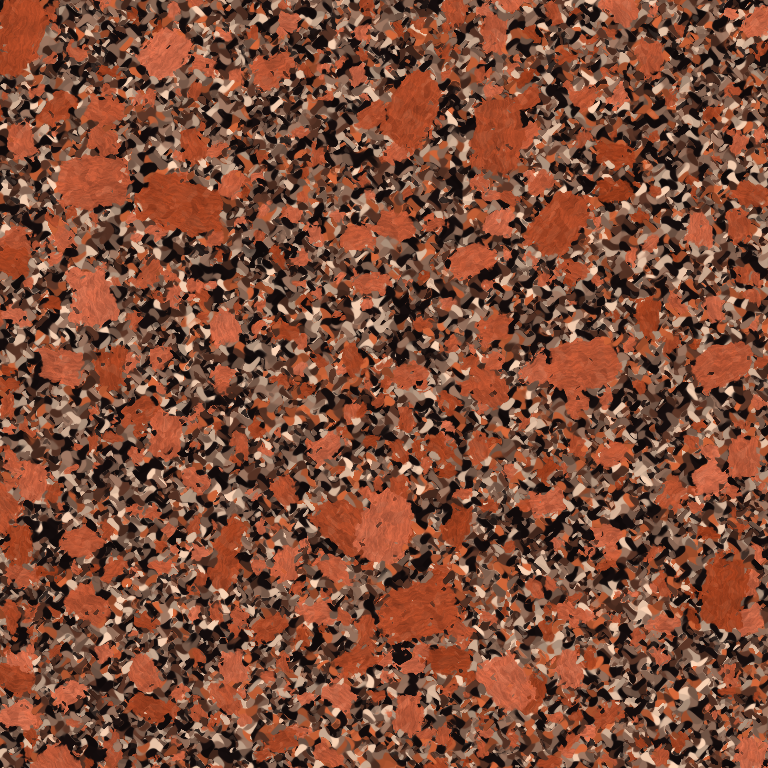
Reproduce this texture procedurally as a three.js fragment shader.

```glsl
// Polished red granite: ragged orange feldspar crystals in a fine black, brown and pale grain.
varying vec2 vUv;

vec3 hash3(vec2 cell) {
  vec3 q = fract(cell.xyx * vec3(0.1031, 0.1030, 0.0973));
  q += dot(q, q.yxz + 33.33);
  return fract((q.xxy + q.yzz) * q.zyx);
}

// Layered sines, roughly -1 to 1
float waves(vec2 p) {
  float sum = 0.0;
  float amplitude = 0.5;
  for (int i = 0; i < 4; i++) {
    sum += amplitude * sin(p.x + 1.7 * sin(p.y)) * cos(p.y - 1.3 * sin(p.x * 0.8));
    p = mat2(0.8, 0.6, -0.6, 0.8) * p * 1.9 + 2.3;
    amplitude *= 0.6;
  }
  return sum;
}

// Mineral colour picked by a random value
vec3 mineral(float pick, float shade) {
  vec3 color = vec3(0.07, 0.043, 0.043);
  color = mix(color, vec3(0.31, 0.18, 0.13), step(0.28, pick));
  color = mix(color, vec3(0.52, 0.39, 0.32), step(0.46, pick));
  color = mix(color, vec3(0.82, 0.69, 0.59), step(0.70, pick));
  color = mix(color, vec3(0.70, 0.34, 0.19), step(0.86, pick));
  return color * (0.78 + 0.44 * shade);
}

// Cellular grains with soft borders; rgb is colour, a is a random value per grain
vec4 grains(vec2 p, float scale, float darkness) {
  vec2 g = p * scale + 0.3 * sin(p.yx * scale * 2.3);
  vec2 base = floor(g);
  vec4 sum = vec4(0.0);
  float total = 0.0;
  for (int y = -1; y <= 1; y++) {
    for (int x = -1; x <= 1; x++) {
      vec2 cell = base + vec2(x, y);
      vec3 place = hash3(cell + 7.0);
      vec3 kind = hash3(cell + 211.0);
      float weight = exp(-15.0 * length(cell + place.xy - g));
      sum += weight * vec4(mineral(kind.x - darkness, kind.y), kind.z);
      total += weight;
    }
  }
  return sum / total;
}

// Scattered blocky crystals of one size, laid over the ground colour
vec3 addCrystals(vec3 ground, vec2 p, float scale, float chance, vec4 grain) {
  vec2 g = p * scale;
  vec2 base = floor(g);
  vec3 color = ground;
  for (int y = -1; y <= 1; y++) {
    for (int x = -1; x <= 1; x++) {
      vec2 cell = base + vec2(x, y);
      vec3 place = hash3(cell + scale * 3.0);
      vec3 form = hash3(cell + scale * 5.0 + 91.0);
      if (place.z > chance) continue;

      float angle = form.x * 6.283;
      float c = cos(angle);
      float s = sin(angle);
      vec2 q = mat2(c, -s, s, c) * (g - cell - 0.2 - 0.6 * place.xy);
      q *= vec2(0.75 + 0.2 * form.z, 1.25);
      float reach = mix(length(q), max(abs(q.x), abs(q.y)), 0.5);
      float depth = (0.2 + 0.24 * form.y - reach) / scale;

      // Single grains bite into the rim, a few survive inside
      depth += 0.013 * (grain.a - 0.5);
      float mask = smoothstep(-0.0015, 0.0015, depth);
      mask *= 1.0 - 0.8 * smoothstep(0.87, 0.93, grain.a);

      // Cleavage streaks and mottling
      float streak = waves(q / scale * vec2(90.0, 420.0) + form.xy * 40.0);
      vec3 feldspar = mix(vec3(0.61, 0.23, 0.10), vec3(0.83, 0.42, 0.29), form.z);
      feldspar *= 1.0 + 0.16 * streak + 0.14 * (grain.a - 0.5);
      color = mix(color, mix(feldspar, ground, 0.1), mask);
    }
  }
  return color;
}

void main() {
  vec2 p = vUv + 3.0;
  float darkness = 0.16 * waves(p * 19.0) + 0.02;
  vec4 coarse = grains(p, 98.0, darkness);
  vec4 fine = grains(p + 5.0, 170.0, darkness);
  vec4 grain = mix(coarse, fine, smoothstep(0.56, 0.70, coarse.a) * 0.85);

  // Uneven crystal outlines
  vec2 bent = p + 0.006 * vec2(waves(p * 85.0), waves(p.yx * 85.0 + 9.0));
  vec3 color = addCrystals(grain.rgb, bent, 37.0, 0.34, grain);
  color = addCrystals(color, bent, 18.0, 0.42, grain);
  color = addCrystals(color, bent, 9.5, 0.38, grain);
  gl_FragColor = vec4(color, 1.0);
}
```
